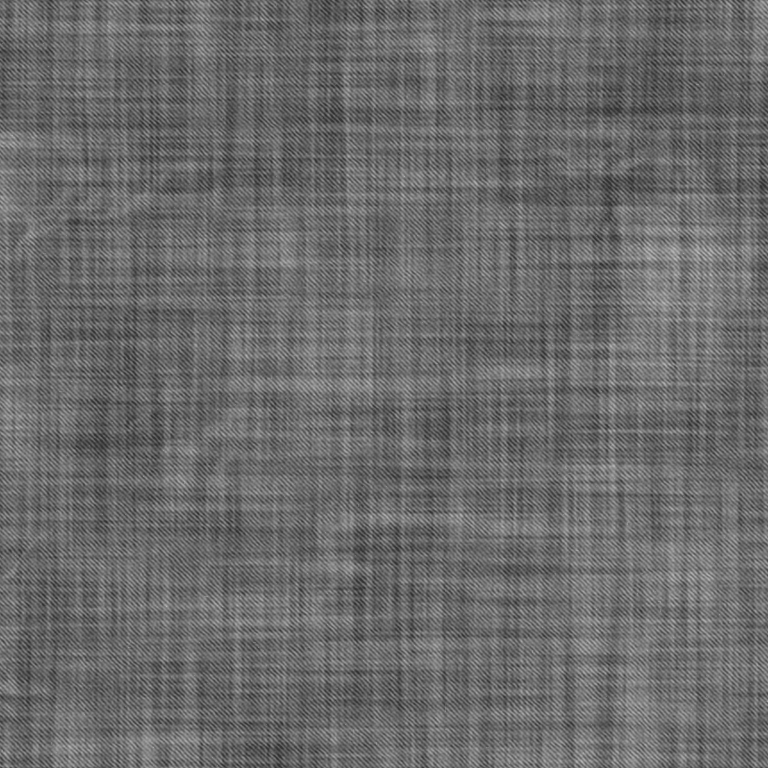
Write a three.js fragment shader that draws this texture.

```glsl
// Worn grey twill cloth: fine diagonal ribs falling to the right, crossed by
// uneven horizontal and vertical threads, over soft faded clouds and creases.
// All layers are value noise stretched or warped, summed into one grey tone.
varying vec2 vUv;

float hash(vec2 p) {
  vec3 q = fract(vec3(p.xyx) * 0.1031);
  q += dot(q, q.yzx + 33.33);
  return fract((q.x + q.y) * q.z);
}

// Value noise centred on zero, from -0.5 to 0.5
float noise(vec2 p) {
  vec2 cell = floor(p);
  vec2 f = fract(p);
  f = f * f * (3.0 - 2.0 * f);
  float low = mix(hash(cell), hash(cell + vec2(1.0, 0.0)), f.x);
  float high = mix(hash(cell + vec2(0.0, 1.0)), hash(cell + 1.0), f.x);
  return mix(low, high, f.y) - 0.5;
}

float fbm(vec2 p) {
  float sum = 0.0;
  float gain = 0.6;
  for (int i = 0; i < 4; i++) {
    sum += gain * noise(p);
    p = mat2(0.8, 0.6, -0.6, 0.8) * p * 2.03 + 17.3;
    gain *= 0.5;
  }
  return sum;
}

// Threads across one axis; each fades in and out along its length
float threads(float across, float along, float seed) {
  float fine = noise(vec2(across * 240.0, along * 9.0 + seed));
  float bundle = noise(vec2(across * 110.0 + seed, along * 6.0));
  float band = noise(vec2(across * 32.0, along * 4.0 - seed + 190.0));
  return 0.125 * fine + 0.07 * bundle + 0.035 * band;
}

// Diagonal ribs, broken into short strokes of varying strength
float twill(vec2 p) {
  float wobble = 0.6 * noise(p * vec2(90.0, 150.0)) + 0.8 * noise(p * 14.0 + 5.0);
  float rib = sin(6.2832 * ((p.x + p.y) * 152.0 + 0.4 * wobble));
  float strength = 1.0 + 1.1 * noise(p * vec2(90.0, 140.0) + 40.0);
  return 0.078 * rib * strength;
}

// Thin curved light folds, present only in patches
float creases(vec2 p) {
  vec2 bend = vec2(fbm(p * 4.0 + 3.0), fbm(p * 4.0 + 61.0));
  float fold = abs(fbm(p * vec2(6.0, 4.5) + bend * 2.5 + 23.0));
  float patches = smoothstep(0.0, 0.28, fbm(p * 4.0 + 140.0));
  return (1.0 - smoothstep(0.0, 0.11, fold)) * patches;
}

void main() {
  vec2 p = vUv;

  // Slight drift of the weave
  vec2 drift = 0.003 * vec2(noise(p * 5.0 + 8.0), noise(p * 5.0 + 70.0));
  vec2 weave = p + drift;

  // Faded clouds and folds
  float tone = 0.411 + 0.135 * fbm(p * vec2(6.0, 5.0) + 31.0);
  tone += 0.08 * creases(p);

  // Woven structure
  tone += threads(weave.x, weave.y, 11.0);
  tone += threads(weave.y, weave.x, 137.0);
  tone += twill(weave);

  // Fibre grain and a few faint lint specks
  tone += 0.1 * noise(p * 430.0 + 200.0);
  tone += 0.1 * smoothstep(0.46, 0.5, noise(p * 300.0 + 500.0));

  gl_FragColor = vec4(vec3(clamp(tone, 0.2, 0.72)), 1.0);
}
```
